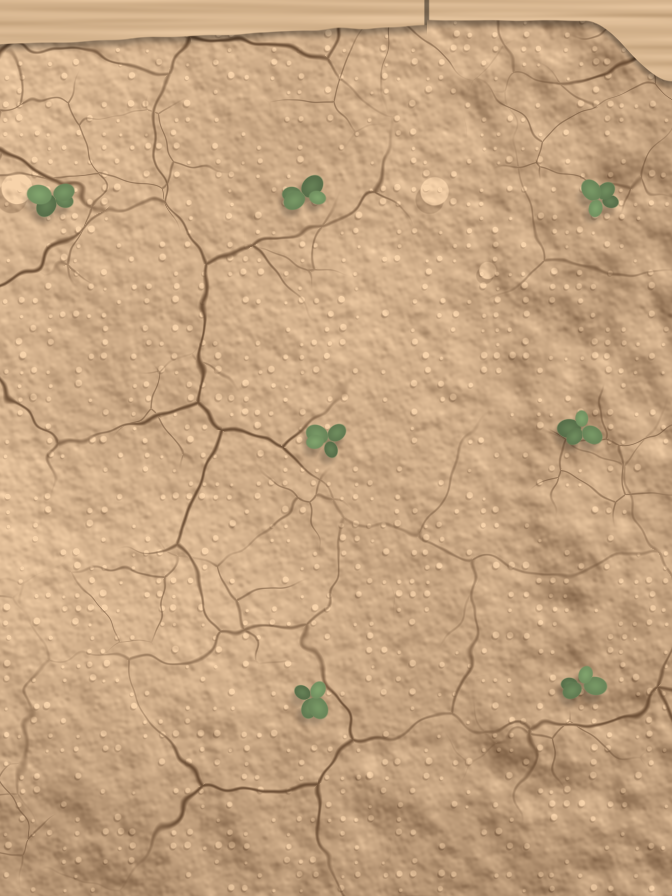
Reproduce this texture procedurally as a WebGL 2 fragment shader.

```glsl
#version 300 es
precision highp float;
// Dry cracked soil with crumbs, small seedlings and a wooden board along the top.

#define BASE_TONE 0.838
#define ROUGH_DARKENING 0.085
#define RELIEF 0.085
#define CRACK_SCALE 4.0
#define CRACK_WIDTH 0.0024
#define HAIRLINE_SCALE 8.5
#define PEBBLE_GAIN 0.13
#define LEAF_RADIUS 0.0145
#define LIGHT_DIR vec2(0.5, 0.86)
#define SOIL_DARK vec3(0.52, 0.40, 0.29)
#define LEAF_COLOR vec3(0.45, 0.57, 0.38)
#define WOOD_COLOR vec3(0.84, 0.71, 0.56)

uniform vec2 u_resolution;
out vec4 fragColor;

vec3 hash3(vec2 p) {
  vec3 q = fract(p.xyx * vec3(0.1031, 0.1030, 0.0973));
  q += dot(q, q.yxz + 33.33);
  return fract((q.xxy + q.yzz) * q.zyx);
}

// Smooth cellular noise: one soft bump of random height per cell, about -1 to 1.
float bumps(vec2 p) {
  vec2 cell = floor(p), f = p - cell;
  float sum = 0.0;
  for (int j = -1; j <= 1; j++)
    for (int i = -1; i <= 1; i++) {
      vec2 o = vec2(i, j);
      vec3 h = hash3(cell + o + 100.0);
      vec2 d = o + h.xy - f;
      float k = max(0.0, 1.0 - dot(d, d));
      sum += (2.0 * h.z - 1.0) * k * k * k;
    }
  return sum;
}

// Slope of the bumps towards the light.
float slope(vec2 p) {
  return bumps(p - 0.25 * LIGHT_DIR) - bumps(p + 0.25 * LIGHT_DIR);
}

// Distance to the border between the two nearest cell points.
float cellBorder(vec2 p) {
  vec2 cell = floor(p), f = p - cell, a = vec2(9.0), b = vec2(9.0);
  for (int j = -1; j <= 1; j++)
    for (int i = -1; i <= 1; i++) {
      vec2 o = vec2(i, j);
      vec2 d = o + 0.1 + 0.8 * hash3(cell + o + 40.0).xy - f;
      if (dot(d, d) < dot(a, a)) { b = a; a = d; }
      else if (dot(d, d) < dot(b, b)) b = d;
    }
  return dot(0.5 * (a + b), normalize(b - a));
}

// Lit crumbs with a shadow on the far side; chance is the share of filled cells.
float pebbles(vec2 p, float scale, float chance, float px) {
  vec2 q = p * scale, cell = floor(q);
  vec3 h = hash3(cell + 300.0);
  float radius = mix(0.1, 0.24, h.x) * step(h.z, chance);
  vec2 d = q - cell - mix(vec2(0.35), vec2(0.65), h.yx);
  float blur = px * scale;
  float body = 1.0 - smoothstep(radius - blur, radius + blur, length(d));
  vec2 s = d + LIGHT_DIR * radius * 0.7;
  float shadow = 1.0 - smoothstep(radius - blur, radius + blur, length(s));
  return step(0.01, radius) * (body - 0.8 * shadow * (1.0 - body));
}

// Leaf cover in x, leaf brightness in y, shadow on the ground in z.
vec3 seedling(vec2 d, vec3 h, float px) {
  vec3 result = vec3(0.0, 1.0, 0.0);
  float turn = 6.28 * h.x;
  for (int i = 0; i < 4; i++) {
    float k = float(i), angle = turn + k * 1.57 + 0.5 * sin(k * 4.0 + h.y * 9.0);
    vec2 axis = vec2(cos(angle), 0.75 * sin(angle));
    float radius = LEAF_RADIUS * (0.75 + 0.4 * fract(h.z * 7.0 + k * 0.37));
    vec2 c = d - axis * LEAF_RADIUS * 1.35;
    vec2 u = vec2(dot(c, normalize(axis)), dot(c, normalize(vec2(-axis.y, axis.x))));
    float r = length(u * vec2(0.9, 1.15)) - radius;
    float cover = 1.0 - smoothstep(-px, px, r);
    float tone = 0.88 + 0.08 * k - 0.12 * smoothstep(-radius, 0.0, r);
    result.y = mix(result.y, tone, cover);
    result.x = max(result.x, cover);
    float shadowDist = length(c + LIGHT_DIR * 0.012) - radius;
    result.z = max(result.z, 1.0 - smoothstep(-0.008, 0.006, shadowDist));
  }
  return result;
}

void main() {
  float px = 1.0 / u_resolution.x, top = u_resolution.y * px;
  vec2 p = gl_FragCoord.xy * px;

  // Cloddy ground to the right and along the bottom, smooth crust elsewhere.
  float mottle = bumps(p * 3.2 + 7.0);
  float low = 1.0 - smoothstep(0.05, 0.45, p.y);
  float rough = clamp(smoothstep(0.5, 0.9, p.x + 0.2 * mottle) + 0.6 * low, 0.0, 1.0);
  float relief = slope(p * 15.0) * mix(0.25, 1.25, rough)
               + slope(p * 33.0 + 5.0) * mix(0.45, 1.0, rough)
               + slope(p * 70.0 + 9.0) * 0.7 + slope(p * 140.0 + 3.0) * 0.55;
  float tone = BASE_TONE - ROUGH_DARKENING * rough - 0.05 * low + 0.05 * mottle;
  tone += RELIEF * (relief < 0.0 ? 1.2 : 0.9) * relief;
  tone += PEBBLE_GAIN * (pebbles(p, 48.0, 0.35, px) + pebbles(p + 0.31, 10.0, 0.05, px));

  // Wandering cracks that widen, thin out and vanish.
  vec2 warp = 0.03 * vec2(bumps(p * 8.0), bumps(p * 8.0 + 31.0))
            + 0.010 * vec2(bumps(p * 30.0), bumps(p * 30.0 + 57.0));
  vec2 w = p + warp;
  float gape = smoothstep(-0.3, 0.35, bumps(p * 5.0 + 60.0));
  float wide = cellBorder(w * CRACK_SCALE + 2.0) / CRACK_SCALE;
  float crack = gape * (1.0 - smoothstep(0.0, CRACK_WIDTH * (0.5 + gape) + px, wide));
  float hair = cellBorder(w * HAIRLINE_SCALE + 12.0) / HAIRLINE_SCALE;
  float faint = smoothstep(0.1, 0.5, bumps(p * 6.0 + 90.0));
  crack = max(crack, 0.55 * faint * (1.0 - smoothstep(0.0, 0.0012 + px, hair)));
  tone = mix(tone, 0.40, 0.9 * crack);
  vec3 color = SOIL_DARK + (clamp(tone, 0.3, 0.97) - 0.52) * vec3(1.0, 0.95, 0.84);

  // Seedlings in loose rows, with gaps in the left column.
  for (int k = 2; k < 9; k++) {
    vec2 slot = k < 6 ? vec2(1 + k % 2, k / 2 - 1) : vec2(k - 6, 2);
    vec3 h = hash3(slot + 17.0);
    vec2 at = vec2(0.07, 0.3) + vec2(0.4, 0.375) * slot + 0.05 * (h.xy - 0.5);
    vec3 plant = seedling(p - at, h, px);
    color *= 1.0 - 0.22 * plant.z;
    color = mix(color, LEAF_COLOR * plant.y, plant.x);
  }

  // Two boards meeting at a dark joint, with long grain and a shadow below.
  float depth = p.x < 0.635 ? 0.066 - 0.045 * p.x : 0.03 + 0.09 * smoothstep(0.87, 1.0, p.x);
  float rim = p.y - (top - depth) + 0.003 * bumps(p * 20.0);
  float grain = bumps(vec2(p.x * 5.0, p.y * 150.0)) + 0.5 * sin(p.y * 260.0 + 3.0 * p.x);
  vec3 wood = WOOD_COLOR + 0.045 * grain;
  wood *= 1.0 - 0.45 * (1.0 - smoothstep(0.002, 0.005, abs(p.x - 0.635)));
  color *= 1.0 - 0.35 * smoothstep(-0.016, 0.0, rim);
  color = mix(color, wood, smoothstep(-px, px, rim));

  fragColor = vec4(color, 1.0);
}
```
